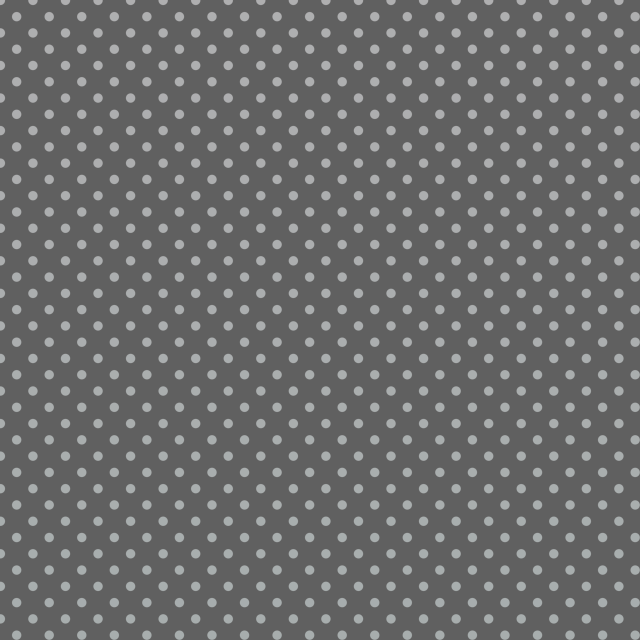
Give the GLSL for this pattern, as a WebGL 2 fragment shader.

```glsl
#version 300 es
precision highp float;
// Small pale dots on dark grey, staggered like a checkerboard.
// Each pixel measures its distance to the nearest dot of two interleaved
// square lattices; the dots cool slightly from top to bottom.

uniform vec2 u_resolution;
out vec4 fragColor;

const float REPEATS = 19.66;       // dots per row across the canvas
const float DOT_RADIUS = 0.00729;  // in canvas widths
const float CORNER_INSET = 0.0006; // first dot, from the top left corner

const vec3 GROUND = vec3(0.378, 0.378, 0.378);
const vec3 DOT_TOP = vec3(0.685, 0.685, 0.690);
const vec3 DOT_BOTTOM = vec3(0.655, 0.680, 0.680);

// Distance to the nearest point of a square lattice, in cells
float latticeDistance(vec2 cell) {
    return length(fract(cell + 0.5) - 0.5);
}

// Distance to the nearest point of a lattice with centred cells
float staggeredDistance(vec2 cell) {
    return min(latticeDistance(cell), latticeDistance(cell + 0.5));
}

// Smooth coverage of a disc, with an edge one pixel wide
float discCoverage(float dist, float radius, float pixel) {
    return 1.0 - smoothstep(radius - 0.7 * pixel, radius + 0.7 * pixel, dist);
}

void main() {
    float side = min(u_resolution.x, u_resolution.y);
    vec2 uv = gl_FragCoord.xy / side;
    float height = u_resolution.y / side;

    // Anchor the lattice to the top left corner
    vec2 fromCorner = vec2(uv.x, height - uv.y) - CORNER_INSET;
    float dist = staggeredDistance(fromCorner * REPEATS) / REPEATS;
    float coverage = discCoverage(dist, DOT_RADIUS, 1.0 / side);

    // Gentle vertical tint of the dots
    vec3 dotColor = mix(DOT_BOTTOM, DOT_TOP, uv.y / height);
    fragColor = vec4(mix(GROUND, dotColor, coverage), 1.0);
}
```
